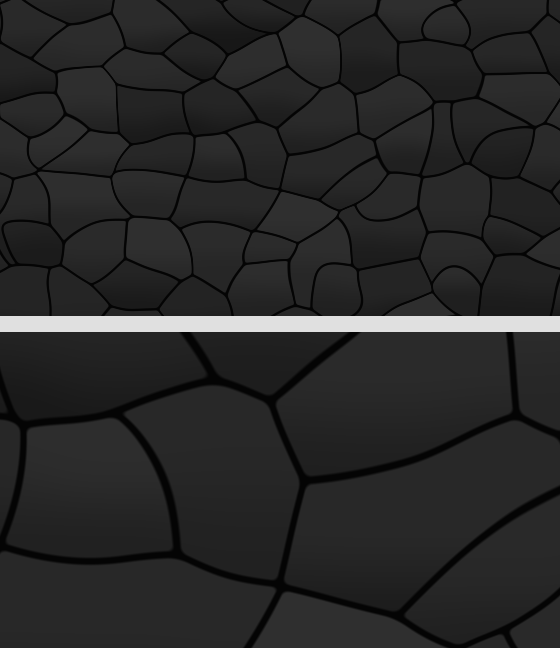
Top, the full canvas; bottom, a detail of the centre.
This texture is drawn by a WebGL 2 fragment shader. Its source:

```glsl
#version 300 es
precision highp float;
precision highp int;
// Dark dry-stone wall: irregular stones split by thin near-black joints.
// Each stone is a Voronoi cell with its own stretched, rotated metric, so the
// joints bend; every stone has a flat tone that falls off toward its foot.

uniform vec2 u_resolution;
out vec4 fragColor;

// All lengths are in canvas heights.
const vec2  CELL_SIZE     = vec2(0.192, 0.146);
const float JITTER        = 0.86;
const float STRETCH       = 0.30;    // log range of the metric's aspect
const float SIZE_SPREAD   = 0.22;    // log range of the stone size
const float WARP_SCALE    = 7.0;
const float WARP_AMOUNT   = 0.034;
const float JOINT_HALF    = 0.0036;
const float JOINT_SOFT    = 0.0017;
const float CORNER_ROUND  = 0.006;
const float JOINT_TONE    = 0.016;
const float TONE_DARK     = 0.132;
const float TONE_LIGHT    = 0.186;
const float FOOT_SHADE    = 0.054;   // darkening at the foot of a stone
const float FOOT_START    = 0.025;   // height above the centre where it begins
const float FOOT_END      = -0.085;

// Integer hash giving three values in 0..1.
vec3 hash3(ivec2 cell, uint seed) {
    uvec3 v = uvec3(uint(cell.x + 512), uint(cell.y + 512), seed);
    v = v * 1664525u + 1013904223u;
    v.x += v.y * v.z; v.y += v.z * v.x; v.z += v.x * v.y;
    v ^= v >> 16u;
    v.x += v.y * v.z; v.y += v.z * v.x; v.z += v.x * v.y;
    return vec3(v >> 8u) / 16777216.0;
}

// Smooth two-channel value noise in -0.5..0.5.
vec2 noise2(vec2 p) {
    ivec2 i = ivec2(floor(p));
    vec2 f = fract(p);
    f = f * f * f * (f * (f * 6.0 - 15.0) + 10.0);
    vec2 a = hash3(i, 7u).xy;
    vec2 b = hash3(i + ivec2(1, 0), 7u).xy;
    vec2 c = hash3(i + ivec2(0, 1), 7u).xy;
    vec2 d = hash3(i + ivec2(1, 1), 7u).xy;
    return mix(mix(a, b, f.x), mix(c, d, f.x), f.y) - 0.5;
}

vec2 stoneCentre(ivec2 cell) {
    vec2 offset = 0.5 + JITTER * (hash3(cell, 1u).xy - 0.5);
    return (vec2(cell) + offset) * CELL_SIZE;
}

// Distance to a stone's centre in its own metric (x) and its gradient (yz).
vec3 stoneMetric(vec2 p, ivec2 cell) {
    vec3 r = hash3(cell, 2u);
    float angle = 3.14159 * r.x;
    float aspect = exp(STRETCH * (r.y - 0.5) * 2.0);
    float size = exp(SIZE_SPREAD * (r.z - 0.5) * 2.0);
    mat2 turn = mat2(cos(angle), -sin(angle), sin(angle), cos(angle));
    vec2 scale = vec2(aspect, 1.0 / aspect) / size;
    vec2 q = scale * (turn * ((p - stoneCentre(cell)) * vec2(0.9, 1.12)));
    float d = max(length(q), 1e-5);
    vec2 gradient = (transpose(turn) * (scale * q / d)) * vec2(0.9, 1.12);
    return vec3(d, gradient);
}

float smoothMin(float a, float b, float k) {
    float h = max(k - abs(a - b), 0.0) / k;
    return min(a, b) - 0.25 * h * h * k;
}

void main() {
    vec2 p = gl_FragCoord.xy / u_resolution.y;
    float pixel = 1.0 / u_resolution.y;
    vec2 w = p + WARP_AMOUNT * noise2(p * WARP_SCALE);
    ivec2 home = ivec2(floor(w / CELL_SIZE));

    // Find the stone that owns this point.
    ivec2 owner = home;
    vec3 nearest = vec3(1e3, 0.0, 0.0);
    for (int y = -2; y <= 2; y++)
    for (int x = -2; x <= 2; x++) {
        ivec2 cell = home + ivec2(x, y);
        vec3 m = stoneMetric(w, cell);
        if (m.x < nearest.x) { nearest = m; owner = cell; }
    }

    // Distance to the closest joint, rounded a little at the corners.
    float edge = 1.0;
    for (int y = -2; y <= 2; y++)
    for (int x = -2; x <= 2; x++) {
        ivec2 cell = home + ivec2(x, y);
        if (cell == owner) continue;
        vec3 m = stoneMetric(w, cell);
        float d = (m.x - nearest.x) / max(length(m.yz - nearest.yz), 0.15);
        edge = smoothMin(edge, d, CORNER_ROUND);
    }

    // Stone tone with a shaded foot.
    vec3 r = hash3(owner, 3u);
    float tone = mix(TONE_DARK, TONE_LIGHT, r.x);
    float height = w.y - stoneCentre(owner).y;
    float foot = 1.0 - smoothstep(FOOT_END, FOOT_START, height);
    tone -= FOOT_SHADE * mix(0.35, 1.0, r.y) * foot;

    // Joints.
    float soft = max(JOINT_SOFT, 0.6 * pixel);
    float stone = smoothstep(JOINT_HALF - soft, JOINT_HALF + soft, edge);
    fragColor = vec4(vec3(mix(JOINT_TONE, tone, stone)), 1.0);
}
```
